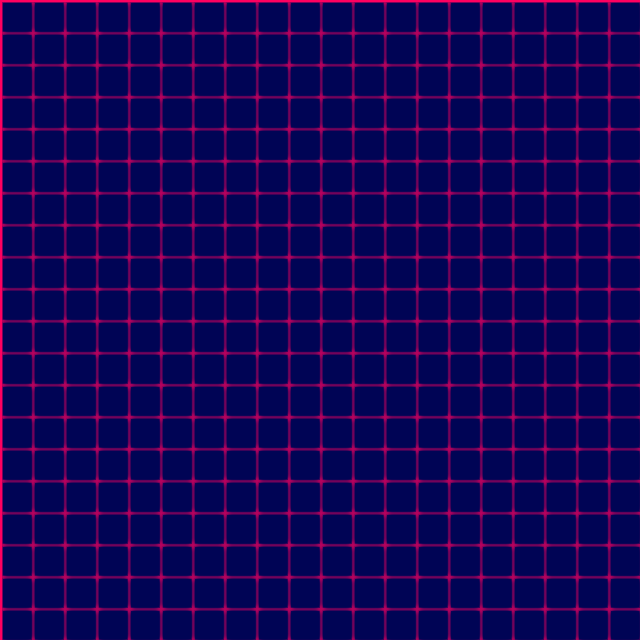
A WebGL 2 fragment shader for this pattern:

```glsl
#version 300 es
precision highp float;
// Soft crimson grid of 20 by 20 square cells on deep navy.
// Distances to the nearest rulings give the lines; a falloff along
// each line brightens its crossings, and the left and top rims are solid.

uniform vec2 u_resolution;
out vec4 fragColor;

// Opacity of a soft line: full near its centre, zero past its half width.
vec2 softLine(vec2 dist, float core, float softness) {
  return 1.0 - smoothstep(vec2(core), vec2(core + softness), dist);
}

void main() {
  vec2 uv = gl_FragCoord.xy / u_resolution;

  // Cell units, measured from the top left corner.
  vec2 grid = vec2(uv.x, 1.0 - uv.y) * 20.0;
  float pixel = 20.0 / min(u_resolution.x, u_resolution.y);

  // Distance to the nearest vertical and horizontal ruling.
  vec2 dist = abs(fract(grid - 0.04 + 0.5) - 0.5);

  // Lines widen slightly toward each crossing.
  vec2 flare = exp(-dist.yx * dist.yx / 0.016);
  vec2 lines = softLine(dist - 0.014 * flare, 0.01, max(0.058, pixel));

  // Crossings glow along both arms.
  vec2 arms = lines * (0.45 + 0.26 * flare);
  float ink = max(arms.x, arms.y);

  // Solid rims along the left and top sides.
  vec2 rim = softLine(grid, 0.055, max(0.045, pixel));
  ink = max(ink, max(rim.x, rim.y));

  vec3 navy = vec3(0.0, 0.016, 0.335);
  vec3 crimson = vec3(1.0, 0.0, 0.375);
  fragColor = vec4(mix(navy, crimson, ink), 1.0);
}
```
